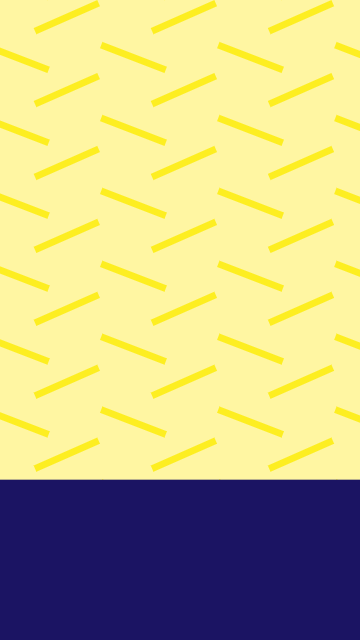
This pattern is drawn by a WebGL 2 fragment shader. Its source:

```glsl
#version 300 es
precision highp float;
// Staggered columns of slanted yellow dashes on cream, above a plain navy band.

uniform vec2 u_resolution;
out vec4 fragColor;

// Lengths are fractions of the canvas height, with y pointing up.
const vec3 CREAM  = vec3(1.0, 0.965, 0.635);
const vec3 YELLOW = vec3(0.992, 0.933, 0.13);
const vec3 NAVY   = vec3(0.106, 0.078, 0.388);

const float BAND_TOP    = 0.2505;
const vec2  PERIOD      = vec2(0.18294, 0.11393);
const vec2  RISE_CENTRE = vec2(0.1044, 0.9732);
const vec2  RISE_HALF   = vec2(0.0497, 0.0219);   // centre to right end
const vec2  FALL_CENTRE = vec2(0.2085, 0.9102);
const vec2  FALL_HALF   = vec2(0.0504, -0.0194);
const float HALF_WIDTH  = 0.0053;

// Offset from the nearest repeat of a point.
vec2 repeatAround(vec2 p, vec2 centre) {
    return (fract((p - centre) / PERIOD + 0.5) - 0.5) * PERIOD;
}

// Signed distance to a square-ended dash centred on the origin.
float dashDistance(vec2 p, vec2 halfVector) {
    float halfLength = length(halfVector);
    vec2 along = halfVector / halfLength;
    vec2 local = vec2(dot(p, along), dot(p, vec2(-along.y, along.x)));
    vec2 d = abs(local) - vec2(halfLength, HALF_WIDTH);
    return length(max(d, 0.0)) + min(max(d.x, d.y), 0.0);
}

// Pixel coverage of a shape from its signed distance.
float coverage(float dist, float pixel) {
    return clamp(0.5 - dist / pixel, 0.0, 1.0);
}

void main() {
    vec2 p = gl_FragCoord.xy / u_resolution.y;
    float pixel = 1.0 / u_resolution.y;

    // Repeating pair of dashes
    float rising  = dashDistance(repeatAround(p, RISE_CENTRE), RISE_HALF);
    float falling = dashDistance(repeatAround(p, FALL_CENTRE), FALL_HALF);
    vec3 colour = mix(CREAM, YELLOW, coverage(min(rising, falling), pixel));

    // Solid band covering the lower part
    colour = mix(colour, NAVY, coverage(p.y - BAND_TOP, pixel));

    fragColor = vec4(colour, 1.0);
}
```
